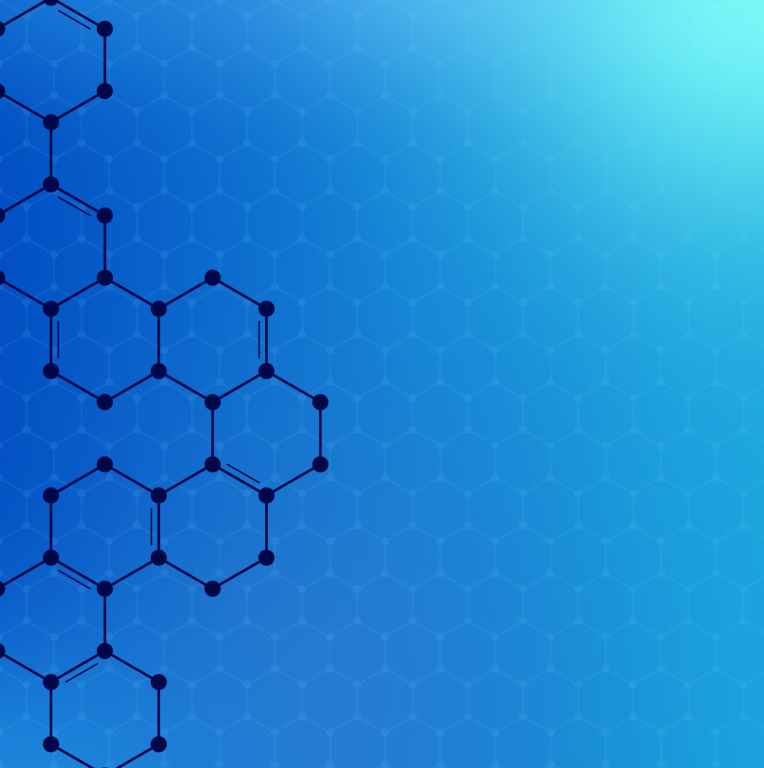
Reproduce this background procedurally as a Shadertoy shader.

```glsl
// Blue gradient with a faint honeycomb and a dark molecular chain of hexagonal rings.

// Molecule, in units of canvas height
const float BOND = 0.0810;
const vec2 CHAIN_ORIGIN = vec2(0.0664, 0.9219);
const float BOND_HALF_WIDTH = 0.0017;
const float ATOM_RADIUS = 0.0105;
const float INNER_APOTHEM = 0.0606;
const float INNER_HALF_LENGTH = 0.0235;
const float INNER_HALF_WIDTH = 0.0010;

// Honeycomb
const float CELL_SIDE = 0.04147;
const vec2 CELL_ORIGIN = vec2(0.3577, 0.5855);
const float CELL_HALF_WIDTH = 0.0011;
const float CELL_NODE_RADIUS = 0.0052;
const float CELL_LINE_ALPHA = 0.10;
const float CELL_NODE_ALPHA = 0.13;

// Colours
const vec3 DEEP_BLUE = vec3(0.00, 0.29, 0.76);
const vec3 MID_BLUE = vec3(0.06, 0.49, 0.83);
const vec3 CYAN_BLUE = vec3(0.11, 0.65, 0.87);
const vec3 AQUA_GLOW = vec3(0.50, 1.00, 0.98);
const vec3 SKY_GLOW = vec3(0.38, 0.73, 0.97);
const vec3 HAZE = vec3(0.19, 0.48, 0.81);
const vec3 LOWER_GLOW = vec3(0.13, 0.56, 0.88);
const vec3 INK = vec3(0.005, 0.03, 0.29);
const vec3 CELL_TINT = vec3(0.45, 0.82, 0.97);

const float SECTOR = 1.04719755;
const float ROOT3 = 1.7320508;

// Rings: half-column, row downward, side with a double bond (-1: none)
const int RING_COUNT = 9;
const vec3 RINGS[RING_COUNT] = vec3[](
    vec3(0, 0, 1), vec3(0, 2, 1), vec3(1, 3, 3),
    vec3(3, 3, 0), vec3(4, 4, 4), vec3(3, 5, -1),
    vec3(1, 5, 0), vec3(0, 6, 1), vec3(1, 7, 2));

float cover(float d) {
    float aa = 0.8 / iResolution.y;
    return 1.0 - smoothstep(-aa, aa, d);
}

float falloff(vec2 p, vec2 center, vec2 size) {
    vec2 q = (p - center) / size;
    return exp(-dot(q, q));
}

// Distance to a vertical segment centred at (x, 0)
float verticalSegment(vec2 p, float x, float halfLength) {
    return length(vec2(p.x - x, max(abs(p.y) - halfLength, 0.0)));
}

// Distances to the sides (x) and corners (y) of a pointy-top hexagon
vec2 hexRing(vec2 p, float side) {
    float a = atan(p.y, p.x + 1e-7);
    a -= SECTOR * round(a / SECTOR);
    vec2 q = length(p) * vec2(cos(a), sin(a));
    float apothem = 0.5 * ROOT3 * side;
    return vec2(verticalSegment(q, apothem, 0.5 * side),
                length(vec2(q.x - apothem, abs(q.y) - 0.5 * side)));
}

// Offset from the nearest honeycomb centre
vec2 hexCell(vec2 p, float side) {
    vec2 period = vec2(ROOT3, 3.0) * side;
    vec2 a = p - period * round(p / period);
    vec2 b = p - period * (floor(p / period) + 0.5);
    return dot(a, a) < dot(b, b) ? a : b;
}

vec3 background(vec2 p) {
    vec3 col = mix(DEEP_BLUE, MID_BLUE, smoothstep(-0.15, 0.60, p.x));
    col = mix(col, CYAN_BLUE, smoothstep(0.35, 1.05, p.x + 0.12 * (p.y - 0.5)));
    col = mix(col, HAZE, 0.65 * falloff(p, vec2(0.42, 0.08), vec2(0.30, 0.38)));
    col = mix(col, LOWER_GLOW, 0.85 * falloff(p, vec2(0.0, -0.04), vec2(0.32, 0.22)));
    col = mix(col, SKY_GLOW, 0.65 * falloff(p, vec2(0.58, 1.04), vec2(0.38, 0.15)));
    col = mix(col, LOWER_GLOW, 0.5 * falloff(p, vec2(0.1, 1.04), vec2(0.25, 0.14)));
    return mix(col, AQUA_GLOW, 0.92 * falloff(p, vec2(1.0, 1.02), vec2(0.34, 0.31)));
}

// Coverage of the dark ring chain
float molecule(vec2 p) {
    vec2 q = p - CHAIN_ORIGIN;
    // Single bond joining the two top rings
    float ink = cover(verticalSegment(q + vec2(0.0, 1.5 * BOND), 0.0, 0.5 * BOND) - BOND_HALF_WIDTH);
    for (int i = 0; i < RING_COUNT; i++) {
        vec3 ring = RINGS[i];
        vec2 local = q - ring.xy * vec2(0.5 * ROOT3, -1.5) * BOND;
        vec2 d = hexRing(local, BOND);
        ink = max(ink, cover(min(d.x - BOND_HALF_WIDTH, d.y - ATOM_RADIUS)));
        if (ring.z >= 0.0) {
            float c = cos(ring.z * SECTOR), s = sin(ring.z * SECTOR);
            vec2 turned = vec2(c * local.x + s * local.y, c * local.y - s * local.x);
            ink = max(ink, cover(verticalSegment(turned, INNER_APOTHEM, INNER_HALF_LENGTH) - INNER_HALF_WIDTH));
        }
    }
    return ink;
}

void mainImage(out vec4 fragColor, in vec2 fragCoord) {
    vec2 p = fragCoord / iResolution.y;
    vec3 col = background(p);
    vec2 cell = hexRing(hexCell(p - CELL_ORIGIN, CELL_SIDE), CELL_SIDE);
    float tint = max(CELL_LINE_ALPHA * cover(cell.x - CELL_HALF_WIDTH),
                     CELL_NODE_ALPHA * cover(cell.y - CELL_NODE_RADIUS));
    col = mix(col, CELL_TINT, tint);
    fragColor = vec4(mix(col, INK, molecule(p)), 1.0);
}
```
